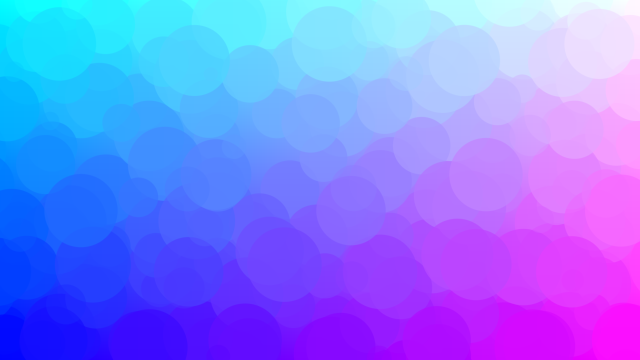
Write a WebGL 1 fragment shader that draws this background.

```glsl
precision highp float;
// Overlapping translucent discs over a blue, cyan, magenta and white gradient.

uniform vec2 u_resolution;

#define SCATTER_COUNT 150
#define SMALL_COUNT 22
#define ROW_COLUMNS 8
#define MAX_RADIUS 0.107
#define DISC_OPACITY 0.75
#define SMALL_OPACITY 0.45

const float PI = 3.14159;

// Corner gradient: red grows to the right, green grows upward.
vec3 gradientColor(vec2 uv) {
    return vec3(clamp(uv, 0.0, 1.0), 1.0);
}

// Pseudo-random value in 0..1.
float hash(float n) {
    return fract(sin(n * 12.9898) * 4375.85);
}

// Evenly spread sequence with a small random offset.
vec2 scatter(float n) {
    vec2 spread = fract(n * vec2(0.7549, 0.5698));
    vec2 jitter = vec2(hash(n + 0.3), hash(n + 7.1)) - 0.5;
    return (spread - 0.5) * 1.08 + 0.5 + jitter * 0.09;
}

// Blend one flat disc, tinted by the gradient at its centre.
vec3 addDisc(vec3 base, vec2 p, vec2 center, float radius, float opacity, float aspect) {
    float edge = 0.75 / u_resolution.y;
    float mask = 1.0 - smoothstep(-edge, edge, length(p - center) - radius);
    vec3 tint = gradientColor(center / vec2(aspect, 1.0));
    return mix(base, tint, mask * opacity);
}

void main() {
    vec2 uv = gl_FragCoord.xy / u_resolution;
    float aspect = u_resolution.x / u_resolution.y;
    vec2 scale = vec2(aspect, 1.0);
    vec2 p = uv * scale;
    vec3 color = gradientColor(uv);

    // Dense underlay of mixed sizes
    for (int i = 0; i < SCATTER_COUNT; i++) {
        float n = float(i) + 1.0;
        float radius = MAX_RADIUS * mix(0.3, 1.0, sqrt(hash(n + 3.7)));
        color = addDisc(color, p, scatter(n) * scale, radius, DISC_OPACITY, aspect);
    }

    // Large front discs in four staggered rows, bottom to top
    vec4 rowHeight = vec4(0.045, 0.255, 0.465, 0.855);
    vec4 rowSpacing = vec4(0.266, 0.266, 0.375, 0.375);
    vec4 rowPhase = vec4(0.56, -0.03, 0.60, 0.44);
    vec4 rowZigzag = vec4(0.01, -0.01, -0.05, 0.023);
    for (int row = 0; row < 4; row++) {
        for (int column = 0; column < ROW_COLUMNS; column++) {
            float k = float(column);
            float x = (k + rowPhase[row]) * rowSpacing[row];
            float y = rowHeight[row] + rowZigzag[row] * cos(PI * k);
            float radius = MAX_RADIUS * mix(0.88, 1.0, hash(k + float(row) * 9.0));
            color = addDisc(color, p, vec2(x, y), radius, DISC_OPACITY, aspect);
        }
    }

    // Small faint discs on top
    for (int i = 0; i < SMALL_COUNT; i++) {
        float n = float(i) + 211.0;
        float radius = mix(0.018, 0.065, hash(n));
        color = addDisc(color, p, scatter(n) * scale, radius, SMALL_OPACITY, aspect);
    }

    gl_FragColor = vec4(color, 1.0);
}
```
